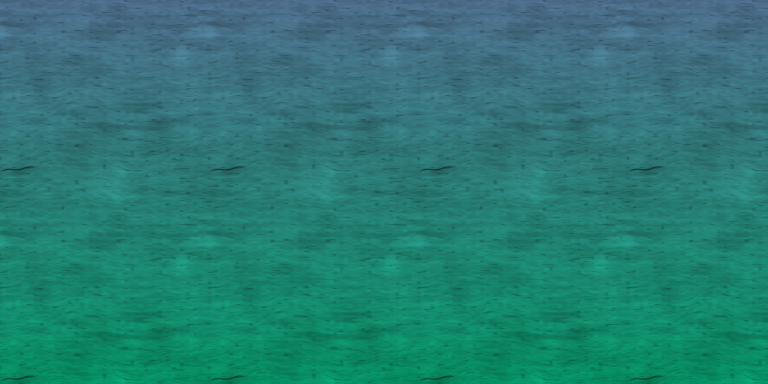
A Shadertoy shader for this texture:

```glsl
// Stained wood veneer: a square grain tile repeats across and down under a
// vertical blue-to-green gradient. Periodic noise makes the grain, soft marks
// and one tapered crack give each tile its recognisable figure.

#define TILE_SIZE 0.545
#define TOP_COLOR vec3(0.295, 0.420, 0.535)
#define BOTTOM_COLOR vec3(0.022, 0.562, 0.390)
#define GRAIN_WAVE 0.045
#define GRAIN_CONTRAST 1.0
#define FIGURE_CONTRAST 0.16
#define STREAK_DEPTH 0.13
#define PORE_DEPTH 0.17
#define MARK_CONTRAST 1.0
#define CRACK_WIDTH 0.0055
#define CRACK_DEPTH 0.60

const int MARK_COUNT = 10;

// Centre x, centre y, radius, and signed brightness within a tile.
const vec4 MARKS[MARK_COUNT] = vec4[](
    vec4(0.78, 0.39, 0.070, -0.13), vec4(0.57, 0.94, 0.050, -0.12),
    vec4(0.17, 0.58, 0.060, -0.10), vec4(0.12, 0.14, 0.050, -0.10),
    vec4(0.38, 0.23, 0.060, -0.07), vec4(0.48, 0.83, 0.060, -0.07),
    vec4(0.88, 0.71, 0.050,  0.13), vec4(0.96, 0.86, 0.060,  0.12),
    vec4(0.55, 0.12, 0.060,  0.13), vec4(0.90, 0.52, 0.070,  0.06));

float hash(vec2 p) {
    return fract(sin(dot(p, vec2(127.1, 311.7))) * 43758.5453);
}

// Value noise that wraps once per tile.
float tileNoise(vec2 p, vec2 cells) {
    p *= cells;
    vec2 cell = floor(p), f = fract(p);
    f = f * f * (3.0 - 2.0 * f);
    vec2 a = mod(cell, cells) + cells;
    vec2 b = mod(cell + 1.0, cells) + cells;
    return mix(mix(hash(a), hash(vec2(b.x, a.y)), f.x),
               mix(hash(vec2(a.x, b.y)), hash(b), f.x), f.y);
}

// Fine fibres, grouped dark streaks and short pores along the grain.
float grainTone(vec2 p) {
    float fibres = 0.09 * (tileNoise(p, vec2(5.0, 46.0)) - 0.5)
                 + 0.11 * (tileNoise(p, vec2(14.0, 90.0)) - 0.5)
                 + 0.13 * (tileNoise(p, vec2(46.0, 130.0)) - 0.5);
    float group = smoothstep(0.35, 0.75, tileNoise(p, vec2(3.0, 7.0)));
    float streaks = smoothstep(0.55, 0.95, tileNoise(p, vec2(6.0, 38.0)));
    float pores = smoothstep(0.76, 0.96, tileNoise(p, vec2(30.0, 112.0)));
    return fibres - STREAK_DEPTH * group * streaks - PORE_DEPTH * pores;
}

// Broad cloudy figure that crosses the grain.
float figureTone(vec2 p) {
    vec2 bend = vec2(tileNoise(p, vec2(5.0)), tileNoise(p, vec2(6.0))) - 0.5;
    p += 0.12 * bend;
    return 0.6 * (tileNoise(p, vec2(4.0, 7.0)) - 0.5)
         + 0.4 * (tileNoise(p, vec2(11.0, 15.0)) - 0.5);
}

// Soft knots and highlights, wrapped over the tile borders.
float markTone(vec2 p) {
    vec2 ragged = vec2(tileNoise(p, vec2(9.0, 12.0)),
                       tileNoise(p, vec2(10.0, 17.0))) - 0.5;
    float tone = 0.0;
    for (int i = 0; i < MARK_COUNT; i++) {
        vec2 d = fract(p - MARKS[i].xy + 0.5) - 0.5 + 0.08 * ragged;
        d /= MARKS[i].z;
        tone += MARKS[i].w * exp(-dot(d, d));
    }
    return tone;
}

// Coverage of a thin split, widest along its middle.
float crack(vec2 p, float pixel) {
    vec2 start = vec2(0.01, 0.183), span = vec2(0.15, 0.018);
    vec2 d = fract(p) - start;
    float along = clamp(dot(d, span) / dot(span, span), 0.0, 1.0);
    float bow = 0.004 * sin(along * 9.0);
    float dist = length(d - span * along - vec2(0.0, bow));
    float width = CRACK_WIDTH * sqrt(along * (1.0 - along));
    return smoothstep(pixel, -pixel, dist - width);
}

void mainImage(out vec4 fragColor, in vec2 fragCoord) {
    // Tiles are counted from the upper left corner.
    vec2 p = vec2(fragCoord.x, fragCoord.y - iResolution.y)
           / (TILE_SIZE * iResolution.y);
    float pixel = 1.0 / (TILE_SIZE * iResolution.y);

    // Gentle waves in the grain direction.
    float wave = tileNoise(p, vec2(3.0, 4.0)) - 0.5
               + 0.4 * (tileNoise(p, vec2(8.0, 9.0)) - 0.5);
    vec2 grainPoint = p + vec2(0.0, GRAIN_WAVE * wave);

    float tone = 1.0 + GRAIN_CONTRAST * grainTone(grainPoint)
               + FIGURE_CONTRAST * figureTone(p)
               + MARK_CONTRAST * markTone(p);
    tone *= 1.0 - CRACK_DEPTH * crack(p, pixel);

    vec3 stain = mix(BOTTOM_COLOR, TOP_COLOR, fragCoord.y / iResolution.y);
    fragColor = vec4(clamp(stain * tone, 0.0, 1.0), 1.0);
}
```
